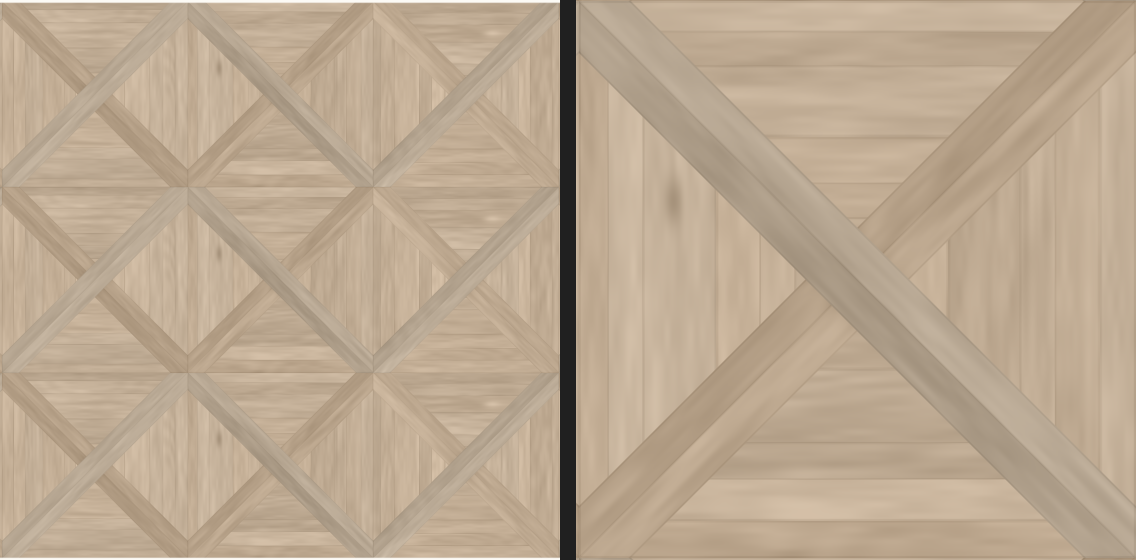
Left, the full canvas; right, a detail of the centre.
A WebGL 1 fragment shader for this pattern:

```glsl
precision highp float;
// Oak parquet: three by three square panels of mitred planks under crossed double beams.

uniform vec2 u_resolution;

const vec3 OAK = vec3(0.747, 0.671, 0.580);
const vec3 PAPER = vec3(0.99, 0.98, 0.96);
const vec2 PANEL_ORIGIN = vec2(0.004, 0.0035);
const float PANEL_SIZE = 0.3312;
const float BEAM_HALF_WIDTH = 0.066;
const float PLANKS = 11.0;

float hash(vec2 p) {
  vec3 q = fract(vec3(p.xyx) * 0.1031);
  q += dot(q, q.yzx + 33.33);
  return fract((q.x + q.y) * q.z);
}

float noise(vec2 p) {
  vec2 i = floor(p);
  vec2 f = fract(p);
  f = f * f * (3.0 - 2.0 * f);
  return mix(mix(hash(i), hash(i + vec2(1.0, 0.0)), f.x),
             mix(hash(i + vec2(0.0, 1.0)), hash(i + 1.0), f.x), f.y);
}

// Picks the value belonging to one of the three panel columns.
float byColumn(float column, vec3 values) {
  return column < 0.5 ? values.x : (column < 1.5 ? values.y : values.z);
}

// Signed grain brightness; p.x runs along the fibres and p.y across them.
float grain(vec2 p, float seed) {
  vec2 q = p + 20.0 + seed * vec2(3.7, 1.9);
  float broad = noise(q * vec2(2.5, 16.0)) - 0.5;
  float streak = noise(q * vec2(5.0, 48.0)) - 0.5;
  float fibre = noise(q * vec2(16.0, 95.0)) - 0.5;
  float rings = sin(40.0 * noise(q * vec2(1.8, 7.0)) + q.y * 30.0);
  float figured = smoothstep(0.4, 0.8, noise(q * vec2(2.0, 5.0)));
  return 0.050 * broad + 0.050 * streak + 0.035 * fibre + 0.012 * rings * figured;
}

// Soft coverage of a line at distance d.
float line(float d, float halfWidth, float aa) {
  return 1.0 - smoothstep(halfWidth - aa, halfWidth + aa, abs(d));
}

vec3 wood(float tone, float greyness) {
  return OAK + tone + greyness * vec3(-0.012, 0.001, 0.012);
}

// Planks parallel to the panel side in each of the four triangles.
vec3 planks(vec2 p, float column, float aa) {
  bool level = abs(p.y) > abs(p.x);
  vec2 q = level ? p : p.yx;
  float seed = column * 7.0 + (level ? 1.0 : 3.0) + step(0.0, q.y);
  float row = q.y * PLANKS + 0.25 * sin(q.y * 23.0 + seed);
  float id = floor(row);
  float board = hash(vec2(id + 31.0, seed * 5.3));
  float tone = 0.010 + 0.055 * (board - 0.5) + grain(q, seed + board * 9.0);
  tone += level ? -0.006 : 0.006;
  float seam = line((fract(row + 0.5) - 0.5) / PLANKS, 0.0025, aa);
  tone -= seam * (0.025 + 0.030 * board);
  return wood(tone, 0.6 * hash(vec2(seed, id + 60.0)) - 0.6);
}

// A beam of two long boards; p.x is along it and p.y across, tones are lower and upper.
vec3 beam(vec2 p, vec2 tones, float greyness, float seed, float aa) {
  float upper = smoothstep(-aa, aa, p.y);
  float lowerTone = tones.x + grain(p, seed);
  float upperTone = tones.y + grain(p, seed + 4.0);
  float tone = mix(lowerTone, upperTone, upper);
  tone -= 0.035 * line(p.y, 0.002, aa);
  tone -= 0.045 * line(abs(p.y) - BEAM_HALF_WIDTH, 0.003, aa);
  return wood(tone, greyness);
}

float blotch(vec2 p, vec2 center, vec2 radius) {
  vec2 d = (p - center) / radius;
  return exp(-dot(d, d));
}

vec3 panel(vec2 p, float column, float aa) {
  vec3 color = planks(p, column, aa);

  // Knot in the middle column, pale worn spot in the right one.
  float knot = blotch(p, vec2(-0.33, 0.14), vec2(0.016, 0.045));
  float worn = blotch(p, vec2(0.14, 0.33), vec2(0.045, 0.020));
  color += byColumn(column, vec3(0.0, -0.12 * knot, 0.09 * worn));

  // The middle column is mirrored, so its upper beam leans the other way.
  vec2 m = vec2(column == 1.0 ? -p.x : p.x, p.y);
  vec2 over = vec2(m.x + m.y, m.y - m.x) * 0.70711;
  vec2 under = vec2(m.x - m.y, m.x + m.y) * 0.70711;

  vec2 underTones = vec2(byColumn(column, vec3(-0.045, -0.010, 0.020)),
                         byColumn(column, vec3(-0.030, -0.048, -0.022)));
  vec2 overTones = vec2(byColumn(column, vec3(0.012, -0.052, 0.008)),
                        byColumn(column, vec3(-0.008, -0.012, -0.040)));
  vec3 underColor = beam(under, underTones, -0.5, column + 11.0, aa);
  vec3 overColor = beam(over, overTones, 1.0, column + 17.0, aa);

  // Slight shade where the lower beam passes beneath the upper one.
  underColor -= 0.03 * exp(-max(abs(over.y) - BEAM_HALF_WIDTH, 0.0) * 60.0);
  color = mix(color, underColor, line(under.y, BEAM_HALF_WIDTH, aa));
  color = mix(color, overColor, line(over.y, BEAM_HALF_WIDTH, aa));

  // Joint around the panel.
  float edge = 0.5 - max(abs(p.x), abs(p.y));
  return color - 0.045 * line(edge, 0.003, aa);
}

void main() {
  vec2 uv = gl_FragCoord.xy / u_resolution;
  vec2 grid = (uv - PANEL_ORIGIN) / PANEL_SIZE;
  float pixel = 1.0 / min(u_resolution.x, u_resolution.y);
  float column = mod(floor(grid.x), 3.0);
  vec3 color = panel(fract(grid) - 0.5, column, 0.8 * pixel / PANEL_SIZE);

  // Pale margins above and below.
  float inside = line(uv.y - 0.4995, 0.4955, pixel);
  gl_FragColor = vec4(mix(PAPER, color, inside), 1.0);
}
```
